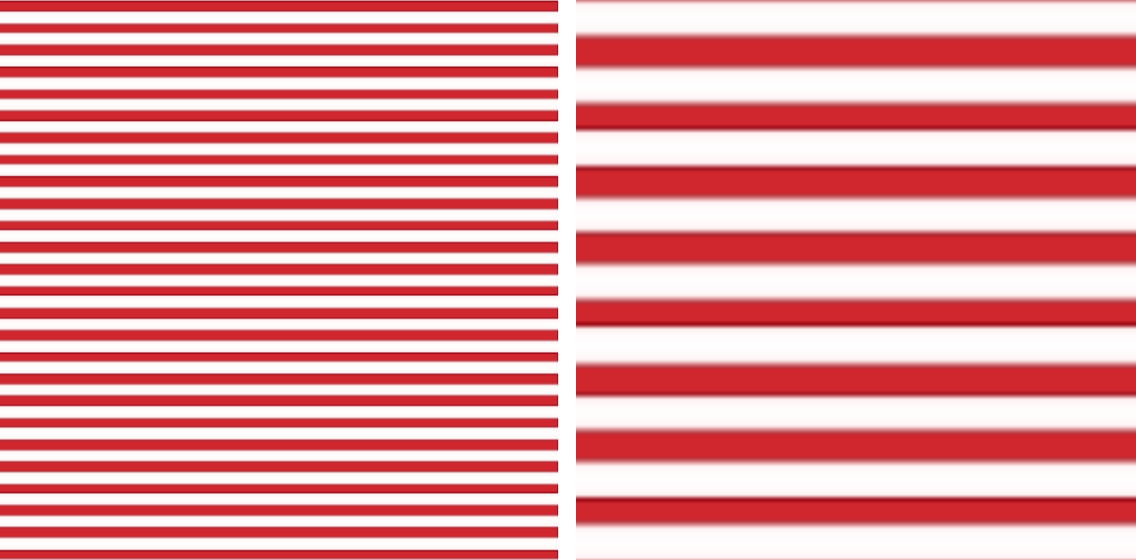
Left: the whole. Right: its middle third, enlarged.
A WebGL 1 fragment shader for this pattern:

```glsl
precision highp float;

uniform vec2 u_resolution;

const float TAU = 6.2831853;

// Layout, in canvas heights measured from the top
const float PERIOD = 0.03915;
const float FIRST_CENTER = 0.0112;
const float HALF_WIDTH = 0.0092;
const float WIDTH_SWING = 0.0010;
const float CENTER_DRIFT = 0.0006;
const float STRIPE_END = 0.9967;

// Edge finish
const float SOFT_EDGE = 0.0031;
const float CRISP_EDGE = 0.0019;
const float RIM_WIDTH = 0.0042;
const float END_RIM_WIDTH = 0.0026;
const float HALO_WIDTH = 0.0030;

const vec3 PAPER = vec3(1.0, 0.995, 0.995);
const vec3 HALO = vec3(1.0, 0.90, 0.91);
const vec3 RED = vec3(0.815, 0.15, 0.18);
const vec3 DUSTY_RIM = vec3(0.71, 0.20, 0.23);
const vec3 DARK_RIM = vec3(0.60, 0.03, 0.08);

// Layered sines over an integer index, roughly -1 to 1
float variation(float index) {
  return 0.55 * sin(index * 2.4 + 0.6) + 0.45 * sin(index * 5.13 + 1.9);
}

// Every third stripe is thinner than its neighbours
float stripeHalfWidth(float index) {
  return HALF_WIDTH - WIDTH_SWING * cos(TAU * (index - 1.0) / 3.0);
}

void main() {
  vec2 uv = gl_FragCoord.xy / u_resolution;
  vec2 pixel = 1.0 / u_resolution;
  float fromTop = 1.0 - uv.y;

  // Nearest stripe and the signed distance inside its edge
  float index = floor((fromTop - FIRST_CENTER) / PERIOD + 0.5);
  float center = FIRST_CENTER + index * PERIOD + CENTER_DRIFT * variation(index + 7.0);
  float offset = fromTop - center;
  float inside = stripeHalfWidth(index) - abs(offset);
  float endInside = STRIPE_END - uv.x;

  // Each edge is either crisp and dark or soft and dusty
  float edgeIndex = 2.0 * index + step(0.0, offset);
  float crispness = smoothstep(-0.1, 0.75, variation(edgeIndex));
  float softness = max(mix(SOFT_EDGE, CRISP_EDGE, crispness), 0.75 * pixel.y);
  float endSoftness = max(0.0010, 0.75 * pixel.x);

  // Red core with a rim along the edge and a dark cut end
  float rim = 1.0 - smoothstep(0.3 * RIM_WIDTH, RIM_WIDTH, inside);
  vec3 stripe = mix(RED, mix(DUSTY_RIM, DARK_RIM, crispness), rim);
  float endRim = 1.0 - smoothstep(0.4 * END_RIM_WIDTH, END_RIM_WIDTH, endInside);
  stripe = mix(stripe, DARK_RIM, 0.8 * endRim);

  // Faint pink halo on the paper beside the stripe
  float endCoverage = smoothstep(-endSoftness, endSoftness, endInside);
  float halo = exp(-max(-inside, 0.0) / HALO_WIDTH) * endCoverage;
  vec3 color = mix(PAPER, HALO, halo);

  float coverage = smoothstep(-softness, softness, inside) * endCoverage;
  gl_FragColor = vec4(mix(color, stripe, coverage), 1.0);
}
```
